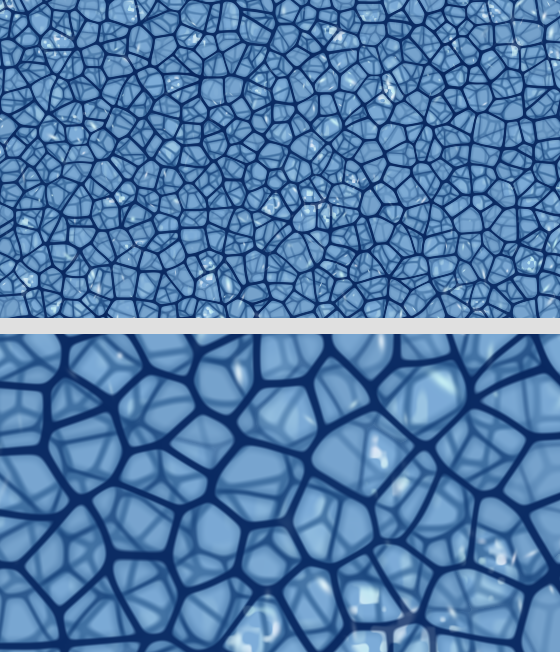
Top, the full canvas; bottom, a detail of the centre.
Write a Shadertoy shader that draws this texture.

```glsl
// Translucent blue foam: layered polygonal cells with dark struts and glints.
#define CELLS 14.0        // front cells per canvas height
#define STRUT 0.050       // half width of front struts, in cells
#define SIZE_SPREAD 0.16  // variety of cell sizes
#define GLINT 0.95        // strength of the white flecks
#define FILM vec3(0.475, 0.655, 0.825)
#define SHEEN vec3(0.64, 0.80, 0.90)
#define FAR_INK vec3(0.22, 0.41, 0.61)
#define MID_INK vec3(0.09, 0.26, 0.48)
#define FRONT_INK vec3(0.02, 0.135, 0.355)

vec3 hash3(vec2 p) {
    vec3 q = fract(vec3(p.xyx) * vec3(0.1031, 0.1030, 0.0973));
    q += dot(q, q.yxz + 33.33);
    return fract((q.xxy + q.yzz) * q.zyx);
}

float noise(vec2 p) {
    vec2 i = floor(p), f = fract(p);
    f = f * f * (3.0 - 2.0 * f);
    float low = mix(hash3(i).x, hash3(i + vec2(1, 0)).x, f.x);
    float high = mix(hash3(i + vec2(0, 1)).x, hash3(i + vec2(1, 1)).x, f.x);
    return mix(low, high, f.y);
}

// Weighted Voronoi cells: x = rounded distance to the border, y = cell id.
vec2 foam(vec2 p, float seed) {
    p += seed + 0.22 * vec2(noise(p * 0.9 + seed), noise(p * 0.9 + 47.0 + seed));
    vec2 base = floor(p), nearest = vec2(0), owner = vec2(0);
    float best = 1e3;
    for (int y = -2; y <= 2; y++)
    for (int x = -2; x <= 2; x++) {
        vec2 cell = base + vec2(x, y);
        vec3 h = hash3(cell);
        vec2 r = cell + h.xy - p;
        float power = dot(r, r) - SIZE_SPREAD * h.z;
        if (power < best) { best = power; nearest = r; owner = cell; }
    }
    // A soft minimum of the borders thickens the joints.
    float sum = 1e-6;
    for (int y = -2; y <= 2; y++)
    for (int x = -2; x <= 2; x++) {
        vec2 cell = base + vec2(x, y);
        if (cell == owner) continue;
        vec3 h = hash3(cell);
        vec2 r = cell + h.xy - p;
        float gap = dot(r, r) - SIZE_SPREAD * h.z - best;
        sum += exp(-26.0 * gap / (2.0 * max(length(r - nearest), 0.02)));
    }
    return vec2(-log(sum) / 26.0, hash3(owner + 71.0).x);
}

float strut(float d, float halfWidth, float blur) {
    return 1.0 - smoothstep(halfWidth - blur, halfWidth + blur, d);
}

// Scattered elongated flecks, mostly upright.
float flecks(vec2 p, float share) {
    float light = 0.0;
    for (int y = -1; y <= 1; y++)
    for (int x = -1; x <= 1; x++) {
        vec2 cell = floor(p) + vec2(x, y);
        vec3 place = hash3(cell + 13.0), shape = hash3(cell + 131.0);
        vec2 r = p - cell - place.xy;
        float a = (shape.x - 0.5) * 2.2;
        r = mat2(cos(a), sin(a), -sin(a), cos(a)) * r;
        r /= vec2(mix(0.05, 0.11, shape.y), mix(0.10, 0.32, shape.z));
        light += step(place.z, share) * exp(-dot(r, r));
    }
    return min(light, 1.0);
}

void mainImage(out vec4 fragColor, in vec2 fragCoord) {
    vec2 uv = fragCoord / iResolution.y;
    vec2 p = uv * CELLS;
    float blur = max(0.026, 0.6 * CELLS / iResolution.y);

    vec2 front = foam(p, 20.0);
    vec2 mid = foam(p * 1.12, 150.0);
    vec2 far = foam(p * 1.35, 310.0);
    float depth = noise(p * 0.45 + 9.0);
    float clear = smoothstep(0.35, 0.95, front.y);

    // Film with faint tone changes and pale streaks.
    float grain = noise(p * vec2(4.5, 3.0) + 80.0 * mid.y);
    vec3 col = FILM * (0.96 + 0.07 * mid.y);
    float sheen = smoothstep(0.52, 0.85, grain) * smoothstep(0.45, 0.9, mid.y);
    col = mix(col, SHEEN, 0.75 * sheen);

    // Blurred struts seen through the front cells.
    float farMask = strut(far.x, 0.065, 0.06) * mix(0.85, 0.3, clear);
    col = mix(col, FAR_INK, farMask);
    float midShade = strut(mid.x, 0.10, 0.10) * mix(0.5, 0.2, clear);
    col = mix(col, FAR_INK, midShade);
    float midMask = strut(mid.x, 0.036, 0.036) * mix(0.95, 0.4, clear);
    col = mix(col, MID_INK, midMask * (0.65 + 0.35 * depth));

    // Glints: single flecks, and a few cells of glossy crumpled film.
    float cluster = smoothstep(0.3, 0.75, noise(p * 0.55 + 60.0));
    float glint = flecks(p * 1.1, 0.20) * cluster;
    glint += 0.75 * flecks(p * 2.3 + 40.0, 0.20) * cluster;
    float gloss = smoothstep(0.48, 0.78, noise(p * 7.0 + 25.0));
    glint += 0.8 * gloss * step(0.94, mid.y) * smoothstep(0.05, 0.2, mid.x);
    glint = GLINT * min(glint, 1.0);
    vec3 tint = mix(vec3(0.76, 0.95, 0.96), vec3(0.97, 0.96, 1.0), noise(p * 3.0));
    col = mix(col, tint, glint);

    // Front struts with a soft shadow at their sides.
    float shade = strut(front.x, 0.10, 0.10);
    col = mix(col, FAR_INK, shade * (0.35 + 0.25 * depth));
    float width = STRUT * (0.78 + 0.45 * noise(p * 0.8 + 5.0));
    float ink = strut(front.x, width, blur);
    col = mix(col, mix(FRONT_INK, MID_INK, 0.35 * depth), 0.96 * ink);
    col = mix(col, tint, 0.22 * glint);

    fragColor = vec4(col, 1.0);
}
```
